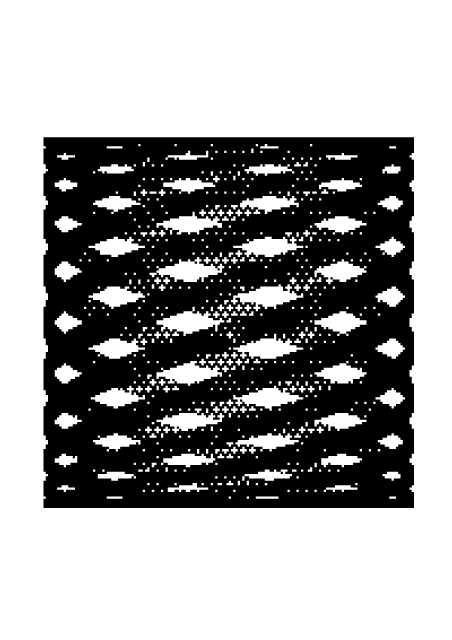
A WebGL 2 fragment shader for this pattern:

```glsl
#version 300 es
precision highp float;
// Black sine-warped lattice of two crossing bands with white lozenges and a dotted weave, on white.

uniform vec2 u_resolution;
out vec4 outColor;

const float PI = 3.14159265;
const vec3 INK = vec3(0.0);
const vec3 PAPER = vec3(1.0);
const vec2 CENTER = vec2(0.506, 0.496);  // fraction of the canvas
const float AMPLITUDE = 0.4033;          // half side of the lattice, in canvas widths
const float GRID = 200.0;                // coarse cells across the canvas
const vec2 REPEATS = vec2(7.0, 11.0);    // lozenge columns and rows
const float OPENING = 0.56;              // half size of a lozenge in phase units
const float PEN_RADIUS = 0.016;          // stroke radius, in amplitudes
const vec2 MIN_SLOPE = vec2(0.15, 0.02); // limits the stretch at the turning points
const float DOT_LEVEL = 0.34;            // openness at which dots appear
const float PLUS_LEVEL = 0.62;           // openness at which dots grow to pluses
const float DOT_JITTER = 0.36;
const int SAMPLES = 4;

float hash(vec2 p) {
  vec3 q = fract(p.xyx * 0.1031);
  q += dot(q, q.yzx + 33.33);
  return fract((q.x + q.y) * q.z);
}

// Offset from the nearest even integer
vec2 fromEven(vec2 v) {
  return v - 2.0 * round(v * 0.5);
}

// White pinholes: a staggered lattice of dots and small pluses
float pinhole(vec2 cell, float openness) {
  float row = floor((cell.y + 1.0) / 3.0);
  float x = cell.x + 2.0 * row;
  float column = floor((x + 1.0) / 4.0);
  vec2 local = vec2(x - 4.0 * column, cell.y - 3.0 * row);
  float reach = abs(local.x) + abs(local.y);
  float level = openness + DOT_JITTER * (hash(vec2(column, row) + 400.0) - 0.5);
  float size = level > PLUS_LEVEL ? 1.5 : (level > DOT_LEVEL ? 0.5 : -1.0);
  return step(reach, size);
}

// 1 on paper, 0 on ink
float paperAt(vec2 point) {
  vec2 cell = floor(point * GRID);
  vec2 p = (cell + 0.5) / (GRID * AMPLITUDE);
  float outside = length(max(abs(p) - 1.0, 0.0));
  if (outside > PEN_RADIUS) return 1.0;

  // Undo the sine warp, then measure the phase across both band families
  vec2 angle = asin(clamp(p, -1.0, 1.0));
  vec2 slope = cos(angle);
  vec2 phase = angle * REPEATS / PI * vec2(1.0, 2.0);
  vec2 bands = abs(fromEven(phase.x + 0.5 + vec2(phase.y, -phase.y)));

  // Lozenges, narrowed by the stroke radius
  vec2 gradient = REPEATS * vec2(1.0, 2.0) / (PI * max(slope, MIN_SLOPE));
  float gap = (OPENING - max(bands.x, bands.y)) / length(gradient);
  if (length(vec2(outside, max(gap, 0.0))) > PEN_RADIUS) return 1.0;
  if (outside > 0.0) return 0.0;

  // The weave opens where the strokes run fast, mostly in the falling bands
  float falling = 1.0 - bands.y;
  float rising = 0.55 * (1.0 - bands.x);
  float speed = slope.x * slope.x * sqrt(slope.y);
  return pinhole(cell, speed * max(falling, rising));
}

void main() {
  float paper = 0.0;
  for (int j = 0; j < SAMPLES; j++) {
    for (int i = 0; i < SAMPLES; i++) {
      vec2 offset = (vec2(i, j) + 0.5) / float(SAMPLES) - 0.5;
      vec2 pixel = gl_FragCoord.xy + offset - CENTER * u_resolution;
      paper += paperAt(pixel / u_resolution.x);
    }
  }
  paper /= float(SAMPLES * SAMPLES);
  outColor = vec4(mix(INK, PAPER, paper), 1.0);
}
```
